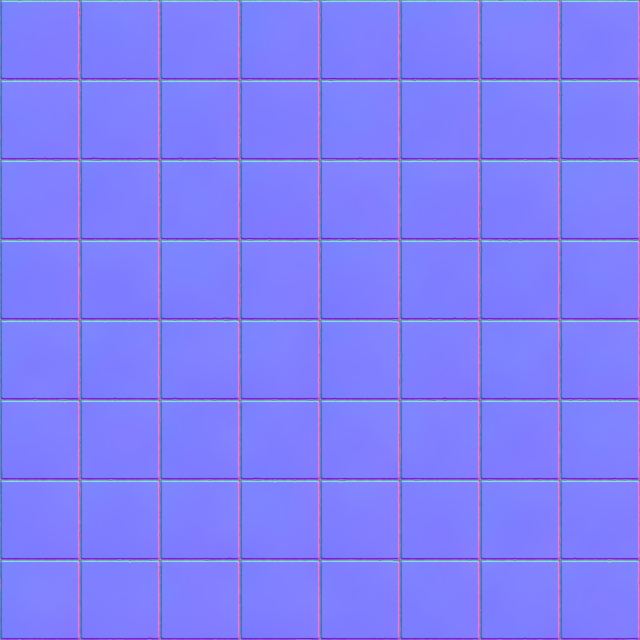
Reproduce this texture map procedurally as a three.js fragment shader.

```glsl
varying vec2 vUv;

vec2 hash2(vec2 p) {
  vec3 q = fract(p.xyx * vec3(0.1031, 0.1030, 0.0973));
  q += dot(q, q.yzx + 33.33);
  return fract((q.xx + q.yz) * q.zy);
}

// Two-channel value noise that wraps after `count` lattice cells.
vec2 wrapNoise(vec2 uv, float count, float seed) {
  vec2 g = uv * count;
  vec2 i = floor(g);
  vec2 f = fract(g);
  f = f * f * (3.0 - 2.0 * f);
  vec2 a = hash2(mod(i, count) + seed);
  vec2 b = hash2(mod(i + vec2(1.0, 0.0), count) + seed);
  vec2 c = hash2(mod(i + vec2(0.0, 1.0), count) + seed);
  vec2 d = hash2(mod(i + 1.0, count) + seed);
  return mix(mix(a, b, f.x), mix(c, d, f.x), f.y);
}

void main() {
  // Eight by eight square tiles
  vec2 tile = mod(floor(vUv * 8.0), 8.0);
  vec2 p = fract(vUv * 8.0) - 0.5;

  // Depth inside a rounded tile, and the direction of its nearest edge
  vec2 q = abs(p) - 0.46;
  vec2 corner = max(q, 0.0);
  float depth = 0.04 - length(corner) - min(max(q.x, q.y), 0.0);
  vec2 outward = sign(p) * corner / max(length(corner), 0.0001);

  // Small chips along the edges
  depth -= 0.007 * smoothstep(0.76, 0.95, wrapNoise(vUv, 128.0, 7.0).x);

  // Steep bevel beside a narrow grout groove
  float bevelAt = (depth - 0.0156) / 0.009;
  float bevel = exp(-bevelAt * bevelAt);
  float groove = 1.0 - smoothstep(0.008, 0.034, depth);

  // Slightly domed glaze with soft ripples and a tilt per tile
  vec2 slope = p * 0.03;
  slope += (hash2(tile + 19.0) - 0.5) * 0.012;
  slope += (wrapNoise(vUv, 16.0, 41.0) - 0.5) * 0.026;
  slope += (wrapNoise(vUv, 40.0, 83.0) - 0.5) * 0.008;
  slope *= 1.0 - groove;

  // Fine grit in the grout
  vec2 grit = (wrapNoise(vUv, 256.0, 131.0) - 0.5) * 0.09 * groove;

  vec2 tangent = 0.5 + slope + grit + outward * bevel * 0.42;
  gl_FragColor = vec4(clamp(tangent, 0.0, 1.0), 1.0 - 0.23 * groove, 1.0);
}
```
